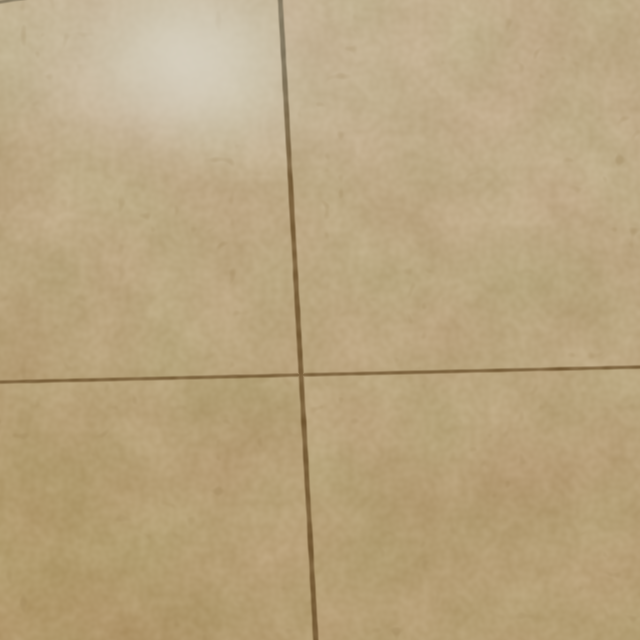
Reproduce this texture procedurally as a Shadertoy shader.

```glsl
// Beige stone floor tiles with thin brown joints, soft mottling and a lamp glare.

// Layout, in units of the canvas
const vec2 CROSSING = vec2(0.4935, 0.4030);   // joint positions on the axes
const vec2 LEAN = vec2(-0.0555, 0.0235);      // slant of the two joints
const vec2 TILE_SIZE = vec2(0.68, 0.594);
const float ROW_SPREAD = 0.13;                // rows widen to the right
const vec2 JOINT_HALF_WIDTH = vec2(0.0038, 0.0025);
const float JOINT_BLUR = 0.0022;

// Colours
const vec3 STONE_LOW = vec3(0.708, 0.618, 0.452);
const vec3 STONE_HIGH = vec3(0.748, 0.673, 0.540);
const vec3 STONE_OLIVE = vec3(0.660, 0.565, 0.365);
const vec3 STAIN = vec3(0.590, 0.490, 0.320);
const vec3 JOINT_BROWN = vec3(0.420, 0.315, 0.170);
const vec3 JOINT_GREY = vec3(0.460, 0.420, 0.330);
const vec3 GLARE = vec3(0.850, 0.830, 0.775);

// Surface
const vec2 GLARE_CENTER = vec2(0.295, 0.905);
const float CLOUD_STRENGTH = 0.075;
const float MOTTLE_STRENGTH = 0.060;
const float GRAIN_STRENGTH = 0.028;

vec2 hashGradient(vec2 cell) {
    vec3 p = fract(cell.xyx * vec3(0.1031, 0.1030, 0.0973));
    p += dot(p, p.yzx + 33.33);
    float angle = 6.28318 * fract((p.x + p.y) * p.z);
    return vec2(cos(angle), sin(angle));
}

float gradientNoise(vec2 p) {
    vec2 cell = floor(p), f = fract(p);
    vec2 w = f * f * f * (f * (f * 6.0 - 15.0) + 10.0);
    float a = dot(hashGradient(cell), f);
    float b = dot(hashGradient(cell + vec2(1, 0)), f - vec2(1, 0));
    float c = dot(hashGradient(cell + vec2(0, 1)), f - vec2(0, 1));
    float d = dot(hashGradient(cell + vec2(1, 1)), f - vec2(1, 1));
    return mix(mix(a, b, w.x), mix(c, d, w.x), w.y);
}

float fbm(vec2 p) {
    float sum = 0.0, gain = 0.5;
    for (int i = 0; i < 4; i++) {
        sum += gain * gradientNoise(p);
        p = mat2(1.6, 1.2, -1.2, 1.6) * p + 7.3;
        gain *= 0.5;
    }
    return sum;
}

// Floor coordinates: whole numbers fall on the joints
vec2 floorCoord(vec2 uv, vec2 size) {
    return (uv - CROSSING - LEAN * uv.yx) / size;
}

vec3 stone(vec2 uv, vec2 tile) {
    vec2 p = uv + tile * 13.7 + 40.0;         // each tile has its own pattern
    vec3 color = mix(STONE_LOW, STONE_HIGH, smoothstep(0.0, 1.1, uv.y + 0.12 * uv.x));
    float corner = exp(-dot(uv - vec2(0.0, 0.08), uv - vec2(0.0, 0.08)) * 14.0);
    color = mix(color, STONE_OLIVE, 0.45 * corner);

    // Broad clouds, mottling and fine grain; blue varies most
    float tone = CLOUD_STRENGTH * fbm(p * 5.0)
               + MOTTLE_STRENGTH * fbm(p * 19.0)
               + GRAIN_STRENGTH * gradientNoise(p * 85.0);
    color += tone * vec3(0.85, 0.95, 1.15);
    color += 0.018 * gradientNoise(p * 8.0 + 5.0) * vec3(1.0, -0.3, 0.6);

    // Sparse worn spots, gathered in patches
    float patches = smoothstep(-0.1, 0.35, gradientNoise(p * 7.0 + 21.0));
    float spots = smoothstep(0.30, 0.62, gradientNoise(p * 46.0));
    return mix(color, STAIN, 0.32 * spots * patches);
}

float glareAmount(vec2 uv, vec2 tile) {
    vec2 d = uv - GLARE_CENTER;
    float core = exp(-dot(d * vec2(7.5, 8.5), d * vec2(7.5, 8.5)));
    float halo = exp(-dot(d * vec2(3.2, 4.6), d * vec2(3.2, 4.6)));
    float edge = smoothstep(0.70, 0.84, uv.y + 0.15 * (uv.x - 0.3));
    float sameTile = tile.x < 0.0 ? 1.0 : 0.72;
    return sameTile * (0.48 * core + 0.36 * halo * edge);
}

// Soft coverage of a joint, from distance and half width
float jointMask(float dist, float halfWidth, float pixel) {
    float blur = max(JOINT_BLUR, pixel);
    return 1.0 - smoothstep(halfWidth - blur, halfWidth + blur, dist);
}

void mainImage(out vec4 fragColor, in vec2 fragCoord) {
    vec2 uv = fragCoord / iResolution.xy;
    float pixel = 1.0 / min(iResolution.x, iResolution.y);
    vec2 size = TILE_SIZE + vec2(0.0, ROW_SPREAD * uv.x);
    vec2 grid = floorCoord(uv, size);
    vec2 tile = floor(grid);

    vec3 color = stone(uv, tile);
    color = mix(color, GLARE, glareAmount(uv, tile));

    // Joints with uneven width and wear
    vec2 dist = abs(grid - round(grid)) * size;
    float wear = gradientNoise(uv * 34.0 + 3.0);
    vec2 halfWidth = JOINT_HALF_WIDTH * (1.0 + 0.22 * wear);
    float column = jointMask(dist.x, halfWidth.x, pixel);
    float row = jointMask(dist.y, halfWidth.y, pixel);
    vec3 jointColor = mix(JOINT_BROWN, JOINT_GREY, smoothstep(0.68, 0.95, uv.y));
    jointColor += 0.07 * gradientNoise(uv * 60.0);
    float shade = max(0.88 * column, 0.80 * row) * (0.94 + 0.15 * wear);
    color = mix(color, jointColor, clamp(shade, 0.0, 1.0));

    fragColor = vec4(clamp(color, 0.0, 1.0), 1.0);
}
```
